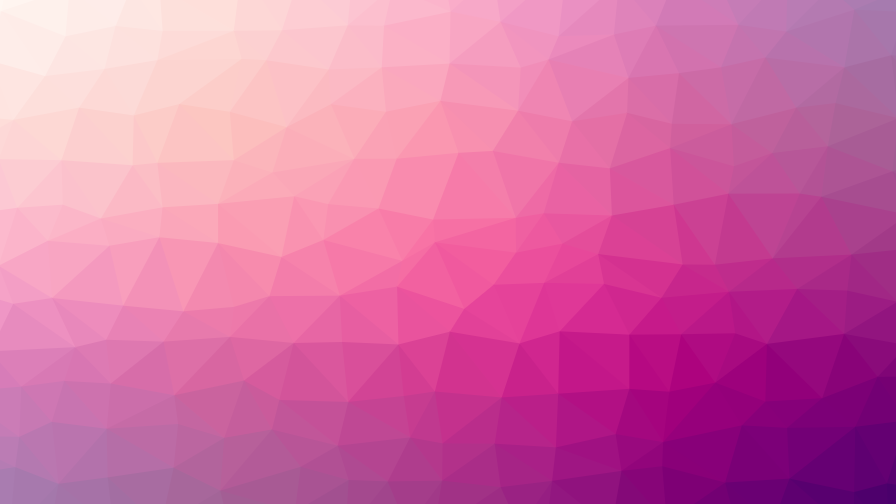
A Shadertoy shader for this background:

```glsl
// Low-poly gradient: a jittered grid of vertices is split into flat triangles.
// Each facet takes one colour at its centroid, the mean of a single palette
// read across the width and the same palette read down the height.

#define CELL vec2(0.110, 0.0907)   // grid spacing, in canvas heights
#define ORIGIN vec2(0.012, 0.047)  // position of the first grid vertex
#define JITTER 0.64                // vertex scatter, in cells
#define SEED 17.0                  // selects the scatter
#define EDGE_SOFTNESS 1.0          // facet edge width, in output samples

// Palette from warm white through pink to deep violet
const vec3 PALETTE[9] = vec3[9](
    vec3(1.00, 0.97, 0.95), vec3(0.99, 0.88, 0.87), vec3(0.99, 0.77, 0.75),
    vec3(0.98, 0.62, 0.71), vec3(0.97, 0.41, 0.63), vec3(0.87, 0.20, 0.59),
    vec3(0.68, 0.00, 0.49), vec3(0.48, 0.00, 0.47), vec3(0.29, 0.00, 0.42));

vec3 palette(float t) {
    float s = clamp(t, 0.0, 1.0) * 8.0;
    int i = min(int(s), 7);
    return mix(PALETTE[i], PALETTE[i + 1], s - float(i));
}

vec3 gradientColor(vec2 p) {
    float across = p.x * iResolution.y / iResolution.x;
    return 0.5 * (palette(across) + palette(1.0 - p.y));
}

float cross2(vec2 a, vec2 b) { return a.x * b.y - a.y * b.x; }

vec2 hash2(vec2 id) {
    vec3 h = fract((id.xyx + SEED) * vec3(0.1031, 0.1030, 0.0973));
    h += dot(h, h.yzx + 33.33);
    return fract((h.xx + h.yz) * h.zy);
}

vec2 gridVertex(vec2 id) {
    return ORIGIN + CELL * (id + JITTER * (hash2(id) - 0.5));
}

// Signed distance inside the edge from a to b (positive on its left)
float edgeDistance(vec2 p, vec2 a, vec2 b) {
    return cross2(b - a, p - a) / length(b - a);
}

// Adds one facet, weighted by its antialiased coverage
void addFacet(inout vec4 sum, vec2 p, vec2 a, vec2 b, vec2 c) {
    float inside = min(edgeDistance(p, a, b),
                   min(edgeDistance(p, b, c), edgeDistance(p, c, a)));
    float coverage = clamp(0.5 + inside * iResolution.y / EDGE_SOFTNESS, 0.0, 1.0);
    sum += coverage * vec4(gradientColor((a + b + c) / 3.0), 1.0);
}

// True when the opposite angles at a and c sum to more than half a turn
bool splitsAlongAC(vec2 a, vec2 b, vec2 c, vec2 d) {
    vec2 ab = b - a, ad = d - a, cd = d - c, cb = b - c;
    return cross2(ab, ad) * dot(cd, cb) + dot(ab, ad) * cross2(cd, cb) < 0.0;
}

void mainImage(out vec4 fragColor, in vec2 fragCoord) {
    vec2 p = fragCoord / iResolution.y;
    vec2 home = floor((p - ORIGIN) / CELL);
    vec4 sum = vec4(0.0);

    // Visit the nearby cells, since jitter moves facets across cell borders
    for (int y = -1; y <= 1; y++)
    for (int x = -1; x <= 1; x++) {
        vec2 id = home + vec2(x, y);
        vec2 a = gridVertex(id);
        vec2 b = gridVertex(id + vec2(1.0, 0.0));
        vec2 c = gridVertex(id + vec2(1.0, 1.0));
        vec2 d = gridVertex(id + vec2(0.0, 1.0));
        if (splitsAlongAC(a, b, c, d)) {
            addFacet(sum, p, a, b, c);
            addFacet(sum, p, a, c, d);
        } else {
            addFacet(sum, p, a, b, d);
            addFacet(sum, p, b, c, d);
        }
    }

    fragColor = vec4(sum.rgb / max(sum.a, 0.0001), 1.0);
}
```
